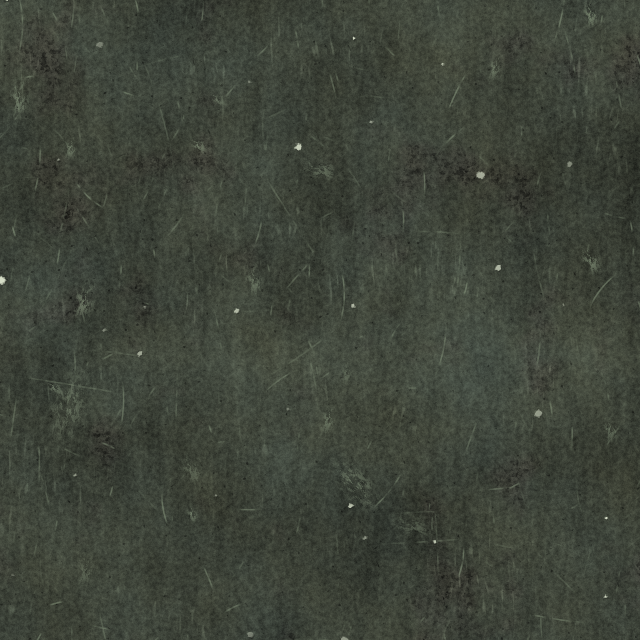
A WebGL 2 fragment shader for this texture:

```glsl
#version 300 es
precision highp float;
// Weathered dark green painted metal: layered gradient noise gives the cloudy,
// faintly brushed base and its pitted stains; jittered cells scatter
// hairline scratches, broken pale scuffs and small chips of bare paint.
uniform vec2 u_resolution;
out vec4 fragColor;

const float PI = 3.14159;
const vec3 PAINT_TINT = vec3(0.915, 1.0, 0.845);
const vec3 SCUFF_COLOR = vec3(0.53, 0.59, 0.49);
const vec3 CHIP_COLOR = vec3(0.84, 0.87, 0.78);

// Integer hash: three random values in 0..1 per cell and seed
vec3 hash3(vec2 cell, float seed) {
  uvec3 v = uvec3(ivec3(vec3(cell, seed)) + 4096) * 1664525u + 1013904223u;
  v.x += v.y * v.z; v.y += v.z * v.x; v.z += v.x * v.y;
  v ^= v >> 16u;
  v.x += v.y * v.z; v.y += v.z * v.x; v.z += v.x * v.y;
  return vec3(v >> 8u) / 16777216.0;
}

vec2 rotate(vec2 p, float angle) {
  return mat2(cos(angle), -sin(angle), sin(angle), cos(angle)) * p;
}

float cornerGradient(vec2 cell, vec2 offset, float seed) {
  return rotate(offset, 2.0 * PI * hash3(cell, seed).x).x;
}

float gradientNoise(vec2 p, float seed) {
  vec2 i = floor(p), f = p - i, e = vec2(1.0, 0.0);
  vec2 u = f * f * f * (f * (f * 6.0 - 15.0) + 10.0);
  float low = mix(cornerGradient(i, f, seed), cornerGradient(i + e, f - e, seed), u.x);
  float high = mix(cornerGradient(i + e.yx, f - e.yx, seed), cornerGradient(i + 1.0, f - 1.0, seed), u.x);
  return mix(low, high, u.y);
}

float fbm(vec2 p, int octaves, float gain, float seed) {
  float sum = 0.0, amplitude = 0.5;
  for (int i = 0; i < octaves; i++) {
    sum += amplitude * gradientNoise(p, seed + float(i));
    p = p * 2.03 + 7.3;
    amplitude *= gain;
  }
  return sum;
}

// k-th of the nine cells around p
vec2 nearCell(vec2 p, float cells, int k) {
  return floor(p * cells) + vec2(k % 3, k / 3) - 1.0;
}

// Slightly bowed hairlines, turned up to spread / 2 from vertical
float scratches(vec2 p, float cells, float spread, float density, float edge, float seed) {
  float result = 0.0;
  for (int k = 0; k < 9; k++) {
    vec2 cell = nearCell(p, cells, k);
    vec3 place = hash3(cell, seed), shape = hash3(cell, seed + 1.0);
    vec2 q = rotate(p - (cell + place.xy) / cells, (shape.x - 0.5) * spread);
    float halfLength = mix(0.12, 0.75, shape.y * shape.y) / cells;
    q.x += (shape.z - 0.5) * q.y * q.y * cells * 0.5;
    float line = 1.0 - smoothstep(0.0003, 0.0006 + edge, abs(q.x));
    float taper = 1.0 - smoothstep(0.5, 1.0, abs(q.y) / halfLength);
    result = max(result, line * taper * step(place.z, density) * mix(0.3, 1.0, shape.z));
  }
  return result;
}

// Rubbed patches, broken up by noise stretched along their length
float scuffs(vec2 p, float cells, float size, float density, float seed) {
  float result = 0.0;
  for (int k = 0; k < 9; k++) {
    vec2 cell = nearCell(p, cells, k);
    vec3 place = hash3(cell, seed), shape = hash3(cell, seed + 1.0);
    if (place.z > density) continue;
    vec2 q = rotate(p - (cell + place.xy) / cells, (shape.x - 0.6) * shape.x * 3.5);
    float falloff = 1.0 - smoothstep(0.0, 1.0, length(q / vec2(0.5, 1.0)) / (size * mix(0.35, 1.0, shape.y)));
    float wear = fbm(q * vec2(105.0, 50.0), 4, 0.75, seed + 2.0);
    result = max(result, falloff * smoothstep(-0.02, 0.34, wear + falloff * 0.1) * mix(0.45, 1.0, shape.z));
  }
  return result;
}

// Ragged flecks of bare surface
float chips(vec2 p, float cells, float density, float edge, float seed) {
  float ragged = 0.005 * fbm(p * 150.0, 2, 0.8, seed + 2.0), result = 0.0;
  for (int k = 0; k < 9; k++) {
    vec2 cell = nearCell(p, cells, k);
    vec3 place = hash3(cell, seed), shape = hash3(cell, seed + 1.0);
    float radius = mix(0.0016, 0.0065, shape.y * shape.y);
    float cover = 1.0 - smoothstep(-edge, edge, length(p - (cell + place.xy) / cells) + ragged - radius);
    result = max(result, cover * step(place.z, density) * mix(0.3, 1.0, shape.z));
  }
  return result;
}

void main() {
  vec2 p = gl_FragCoord.xy / u_resolution.y;
  float edge = 1.0 / u_resolution.y;
  // Clouded paint with irregular vertical brushing and rough grain
  float cloud = fbm(p * 3.5, 6, 0.62, 10.0);
  vec2 warped = p + vec2(0.012 * gradientNoise(p * 9.0, 18.0), 0.0);
  float streak = fbm(warped * vec2(36.0, 6.0), 4, 0.8, 20.0);
  float grain = fbm(rotate(p, 0.6) * 115.0, 3, 0.85, 30.0);
  float tone = 0.264 + 0.13 * cloud + 0.07 * streak + 0.13 * grain;
  // Pitted stains, lone pits and faint worn streaks
  float stain = smoothstep(0.06, 0.34, fbm(p * 5.0, 4, 0.6, 40.0));
  tone -= stain * (0.015 + 0.09 * smoothstep(0.0, 0.2, fbm(p * 80.0, 3, 0.7, 50.0)));
  tone -= 0.09 * smoothstep(0.4, 0.6, gradientNoise(rotate(p, 0.4) * 150.0, 60.0));
  float worn = smoothstep(-0.02, 0.28, fbm(p * 6.0, 3, 0.6, 70.0));
  tone += 0.11 * worn * smoothstep(0.2, 0.55, gradientNoise(warped * vec2(170.0, 32.0), 80.0));
  // Slight drift between olive and cool green, browner in stains
  float hue = fbm(p * 6.0 + 3.0, 4, 0.6, 90.0);
  vec3 color = max(tone, 0.06) * (PAINT_TINT + hue * vec3(0.06, 0.0, -0.08) + stain * vec3(0.06, 0.0, 0.03));
  // Surface damage
  float hairlines = max(scratches(p, 6.0, PI * 2.0, 0.6, edge, 100.0), scratches(p, 14.0, 0.6, 0.5, edge, 110.0));
  hairlines = max(hairlines, scratches(p, 16.0, PI * 2.0, 0.4, edge, 120.0));
  hairlines *= 0.55 * smoothstep(-0.35, 0.3, gradientNoise(p * 60.0, 130.0));
  color = mix(color, SCUFF_COLOR, hairlines);
  float rubbed = max(scuffs(p, 5.0, 0.055, 0.6, 150.0), scuffs(p, 2.5, 0.13, 0.3, 170.0));
  color = mix(color, SCUFF_COLOR, 0.8 * rubbed);
  color *= 1.0 - 0.3 * chips(p + vec2(-0.001, 0.002), 6.0, 0.75, edge, 160.0);
  fragColor = vec4(mix(color, CHIP_COLOR, chips(p, 6.0, 0.75, edge, 160.0)), 1.0);
}
```
